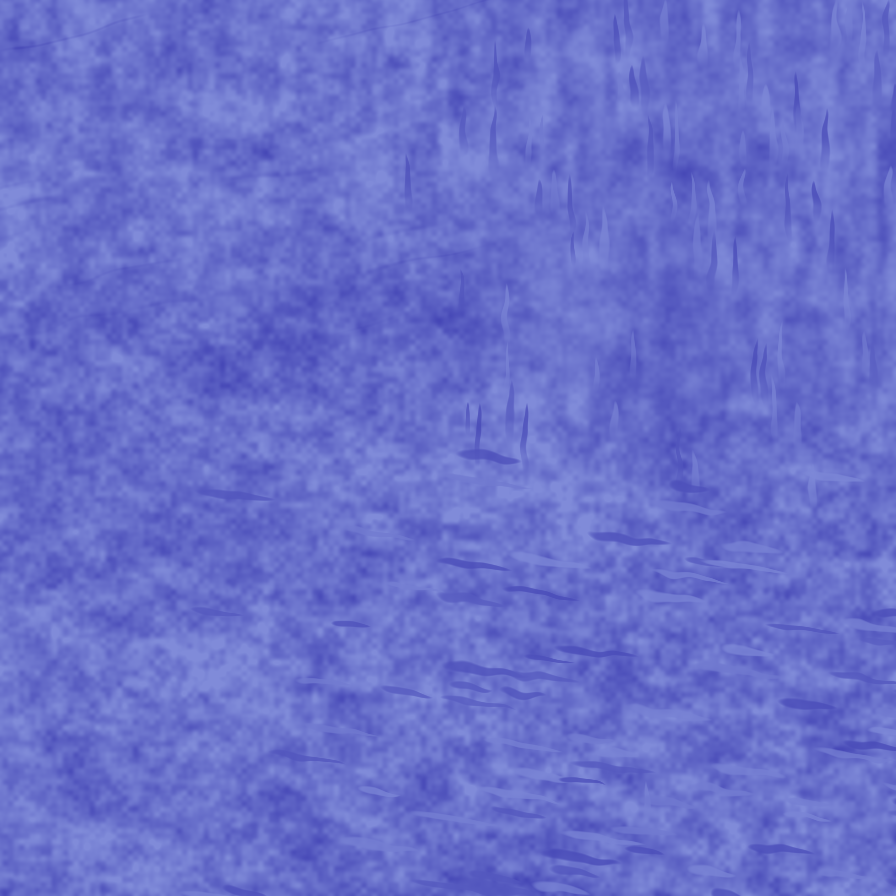
A WebGL 2 fragment shader for this texture:

```glsl
#version 300 es
precision highp float;
// Blue-violet weathered paint: mottled grain, upright drips and slanting brush dabs.

uniform vec2 u_resolution;
out vec4 fragColor;

const vec3 DARK = vec3(0.265, 0.270, 0.710);
const vec3 LIGHT = vec3(0.500, 0.545, 0.850);
const float MEAN_TONE = 0.60;
const float CONTRAST = 0.92;
const float DRIP_ANGLE = 1.5708;
const float BRUSH_ANGLE = -0.15;
const float SCRATCH_ANGLE = 0.20;
const vec2 DRIP_CELL = vec2(0.062, 0.017);
const vec2 BRUSH_CELL = vec2(0.075, 0.019);
const float DRIP_SPACING = 0.13;
const float BRUSH_SPACING = 0.115;
const float TAU = 6.28319;

float hash(vec2 p) {
  vec3 q = fract(vec3(p.xyx) * 0.1031);
  q += dot(q, q.yzx + 33.33);
  return fract((q.x + q.y) * q.z);
}

// Value noise centred on zero
float noise(vec2 p) {
  vec2 i = floor(p), f = fract(p);
  f = f * f * (3.0 - 2.0 * f);
  float low = mix(hash(i), hash(i + vec2(1, 0)), f.x);
  float high = mix(hash(i + vec2(0, 1)), hash(i + vec2(1, 1)), f.x);
  return mix(low, high, f.y) - 0.5;
}

// Coordinates along and across a direction
vec2 toFrame(vec2 p, float angle) {
  vec2 axis = vec2(cos(angle), sin(angle));
  return vec2(dot(p, axis), dot(p, vec2(-axis.y, axis.x)));
}

float dripArea(vec2 p) {
  return smoothstep(0.42, 0.68, p.x) * smoothstep(0.40, 0.62, p.y);
}

float brushArea(vec2 p) {
  return smoothstep(0.15, 0.65, p.x) * (1.0 - smoothstep(0.38, 0.54, p.y));
}

// Drips gather on steep falling lines
float dripDensity(vec2 p) {
  float line = dot(p, vec2(0.92, 0.38)) - 1.127;
  float band = 0.5 + 0.5 * cos(TAU * line / DRIP_SPACING);
  return dripArea(p) * (0.07 + 0.75 * pow(band, 3.0));
}

// Brush dabs gather on rows that curl upward to the right
float brushDensity(vec2 p) {
  float bend = max(p.x - 0.4, 0.0);
  float row = p.y - 0.9 * bend * bend - 0.095;
  float band = 0.5 + 0.5 * cos(TAU * row / BRUSH_SPACING);
  return brushArea(p) * (0.08 + 0.80 * pow(band, 2.0));
}

// Paint tapered light and dark dabs over the tone
float paintDabs(float tone, vec2 p, float angle, vec2 cell, bool drips) {
  vec2 q = toFrame(p, angle);
  q += 0.006 * vec2(noise(p * 65.0), noise(p * 48.0 + 19.0));
  vec2 home = floor(q / cell);
  for (int y = -1; y <= 1; y++) {
    for (int x = -1; x <= 1; x++) {
      vec2 id = home + vec2(x, y);
      vec2 key = id + (drips ? 311.0 : 127.0);
      vec2 jitter = vec2(hash(key + 3.1), hash(key + 8.7));
      vec2 centre = (id + 0.2 + 0.6 * jitter) * cell;
      vec2 place = toFrame(centre, -angle);
      float density = drips ? dripDensity(place) : brushDensity(place);
      vec2 halfSize = cell * vec2(mix(0.3, 0.7, hash(key + 5.3)), mix(0.18, 0.38, hash(key + 2.9)));
      vec2 d = (q - centre) / halfSize;
      d.y /= mix(1.0, 0.5, smoothstep(-0.6, 1.0, d.x));
      float cover = 1.0 - smoothstep(0.35, 1.15, pow(abs(d.x), 4.0) + d.y * d.y);
      float fade = drips ? smoothstep(-1.1, 0.3, d.x) : 1.0;
      float pick = hash(key + 6.1);
      float paint = pick < 0.5 ? mix(0.08, 0.36, pick * 2.0) : mix(0.74, 0.96, pick * 2.0 - 1.0);
      float present = step(hash(key + 1.7), density);
      tone = mix(tone, paint, 0.78 * cover * fade * present);
    }
  }
  return tone;
}

// Mottled ground with grain that runs with the nearby strokes
float ground(vec2 p) {
  float drip = dripArea(p), brush = brushArea(p);
  float topLeft = smoothstep(0.5, 0.8, p.y) * (1.0 - smoothstep(0.4, 0.7, p.x));
  vec2 w = p + 0.012 * vec2(noise(p * 22.0), noise(p * 22.0 + 41.0));
  vec2 slant = toFrame(w, BRUSH_ANGLE);
  float tone = 0.30 * noise(w * 8.0) + 0.26 * noise(w * 17.0 + 7.0);
  tone += 0.36 * noise(w * vec2(34.0, 42.0) + 13.0);
  float grain = 0.46 * noise(w * vec2(78.0, 92.0)) + 0.36 * noise(p * 165.0 + 29.0);
  tone += grain * (1.0 - 0.45 * drip - 0.15 * topLeft);
  float upright = noise(w * vec2(68.0, 11.0)) + 0.5 * noise(w * vec2(120.0, 24.0));
  tone += upright * (0.12 + 0.30 * max(drip, smoothstep(0.6, 0.9, p.y) * 0.7));
  tone += noise(slant * vec2(20.0, 75.0) + 53.0) * (0.24 + 0.16 * brush - 0.14 * drip);

  // Faint rising scratches
  vec2 s = toFrame(w, SCRATCH_ANGLE);
  float ridge = 1.0 - smoothstep(0.0, 0.06, abs(noise(s * vec2(3.0, 34.0))));
  tone -= 0.16 * ridge * topLeft * smoothstep(0.0, 0.2, noise(s * vec2(7.0, 16.0) + 5.0));
  return MEAN_TONE + CONTRAST * tone;
}

void main() {
  vec2 uv = gl_FragCoord.xy / u_resolution;
  float tone = ground(uv);
  tone = paintDabs(tone, uv, DRIP_ANGLE, DRIP_CELL, true);
  tone = paintDabs(tone, uv, BRUSH_ANGLE, BRUSH_CELL, false);
  fragColor = vec4(mix(DARK, LIGHT, clamp(tone, 0.0, 1.0)), 1.0);
}
```
